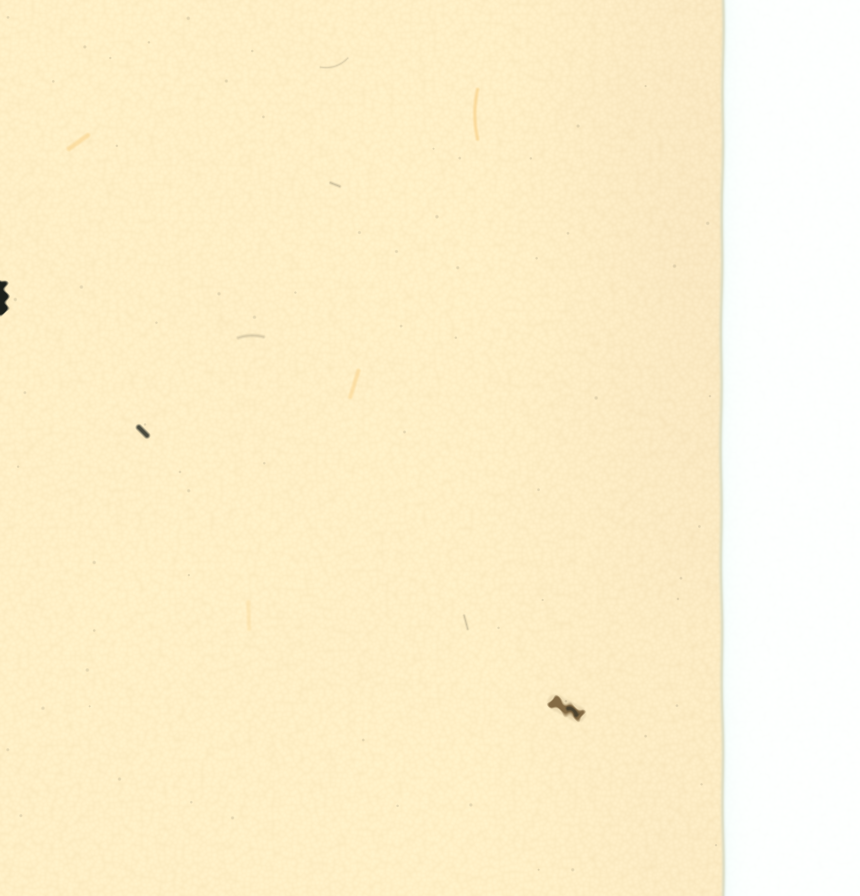
Reproduce this texture procedurally as a WebGL 1 fragment shader.

```glsl
precision highp float;
// Cream paper with fine grain, stray fibres and ink specks, its right edge lying on white.

uniform vec2 u_resolution;

// Lengths are fractions of the canvas height.
const vec3 PAPER = vec3(1.0, 0.938, 0.772);
const vec3 PAPER_AGED = vec3(0.980, 0.908, 0.752);
const vec3 BACKING = vec3(0.993, 1.0, 0.995);
const vec3 EDGE_SHADOW = vec3(0.84, 0.85, 0.76);
const vec3 ORANGE = vec3(0.97, 0.80, 0.50);
const vec3 GREY = vec3(0.62, 0.58, 0.47);
const vec3 BROWN = vec3(0.38, 0.27, 0.12);
const vec3 INK = vec3(0.11, 0.13, 0.11);

const float EDGE_X = 0.806;
const float GRAIN_SCALE = 190.0;
const float GRAIN_AMOUNT = 0.036;
const float SPECK_SCALE = 26.0;

vec2 hash2(vec2 cell) {
  vec3 q = fract(cell.xyx * vec3(0.1031, 0.1030, 0.0973));
  q += dot(q, q.yzx + 33.33);
  return fract((q.xx + q.yz) * q.zy);
}

// Distance to the nearest jittered point
float cellular(vec2 p) {
  vec2 cell = floor(p);
  vec2 local = fract(p);
  float nearest = 2.0;
  for (int y = -1; y <= 1; y++) {
    for (int x = -1; x <= 1; x++) {
      vec2 offset = vec2(float(x), float(y));
      vec2 delta = offset + hash2(cell + offset) - local;
      nearest = min(nearest, dot(delta, delta));
    }
  }
  return sqrt(nearest);
}

// Broad uneven tone from layered sines
float mottle(vec2 p) {
  float sum = 0.0;
  float weight = 0.5;
  for (int i = 0; i < 4; i++) {
    sum += weight * sin(p.x + 1.3 * sin(p.y)) * cos(p.y + 0.7 * sin(p.x));
    p = mat2(1.5, 1.1, -1.1, 1.5) * p + 2.4;
    weight *= 0.6;
  }
  return sum;
}

// Soft stroke from a to b, bowed sideways by bend
float stroke(vec2 p, vec2 a, vec2 b, float width, float bend) {
  vec2 along = b - a;
  float t = clamp(dot(p - a, along) / dot(along, along), 0.0, 1.0);
  vec2 side = normalize(vec2(-along.y, along.x));
  float d = length(p - a - along * t - side * bend * 4.0 * t * (1.0 - t));
  float soft = 0.0012 + 0.7 / u_resolution.y;
  return 1.0 - smoothstep(width - soft, width + soft, d);
}

// Sparse faint dots, one candidate per cell
float specks(vec2 p) {
  vec2 q = p * SPECK_SCALE;
  vec2 cell = floor(q);
  vec2 seed = hash2(cell + 71.0);
  float d = length(fract(q) - 0.2 - 0.6 * hash2(cell + 19.0)) / SPECK_SCALE;
  float radius = 0.0012 + 0.0008 * seed.y;
  return step(0.87, seed.x) * (1.0 - smoothstep(0.3 * radius, 1.5 * radius, d));
}

void main() {
  vec2 p = gl_FragCoord.xy / u_resolution.y;
  float pixel = 1.0 / u_resolution.y;
  float grain = cellular(p * GRAIN_SCALE) - 0.48;
  grain += 0.6 * (cellular(p * GRAIN_SCALE * 0.47 + 8.0) - 0.48);
  float tone = mottle(p * 9.0);

  // Paper body, ageing toward the right edge
  float aged = smoothstep(0.52, 0.80, p.x) * (0.45 + 0.4 * smoothstep(0.0, 0.7, p.y));
  aged += 0.12 + 0.14 * tone;
  vec3 color = mix(PAPER, PAPER_AGED, clamp(aged, 0.0, 1.0));
  color -= GRAIN_AMOUNT * grain * vec3(0.55, 0.75, 1.0);
  color = mix(color, GREY, 0.28 * specks(p));

  // Orange fibres
  float orange = 0.60 * stroke(p, vec2(0.533, 0.900), vec2(0.533, 0.845), 0.0018, -0.003);
  orange = max(orange, 0.50 * stroke(p, vec2(0.077, 0.834), vec2(0.098, 0.849), 0.0025, 0.0));
  orange = max(orange, 0.48 * stroke(p, vec2(0.391, 0.557), vec2(0.400, 0.586), 0.0022, 0.0));
  orange = max(orange, 0.28 * stroke(p, vec2(0.277, 0.328), vec2(0.278, 0.298), 0.0022, 0.0));
  color = mix(color, ORANGE, orange);

  // Grey hairs
  float hair = 0.45 * stroke(p, vec2(0.358, 0.925), vec2(0.388, 0.935), 0.0006, -0.004);
  hair = max(hair, 0.40 * stroke(p, vec2(0.266, 0.623), vec2(0.294, 0.624), 0.0014, 0.002));
  hair = max(hair, 0.60 * stroke(p, vec2(0.518, 0.313), vec2(0.522, 0.298), 0.0007, 0.0));
  hair = max(hair, 0.60 * stroke(p, vec2(0.369, 0.796), vec2(0.379, 0.792), 0.0010, 0.0));
  color = mix(color, GREY, hair);

  // Brown stain, dark chip and ink blot with ragged outlines
  vec2 ragged = p + 0.0022 * vec2(sin(p.y * 420.0), sin(p.x * 390.0 + 1.0));
  float halo = stroke(p, vec2(0.620, 0.216), vec2(0.645, 0.203), 0.009, 0.0);
  color = mix(color, BROWN, 0.10 * halo);
  color = mix(color, BROWN, 0.75 * stroke(ragged, vec2(0.619, 0.216), vec2(0.645, 0.203), 0.0055, 0.0));
  color = mix(color, INK, 0.55 * stroke(ragged, vec2(0.634, 0.209), vec2(0.643, 0.203), 0.0030, 0.0));
  color = mix(color, INK, 0.80 * stroke(p, vec2(0.155, 0.523), vec2(0.164, 0.514), 0.0028, 0.0));
  color = mix(color, INK, stroke(ragged, vec2(-0.002, 0.680), vec2(0.000, 0.658), 0.0085, 0.0));

  // White backing beyond a slightly wavy edge, with a thin shadow
  float edge = EDGE_X + 0.0012 * cos(p.y * 6.3) + 0.0005 * sin(p.y * 47.0);
  float beyond = p.x - edge;
  vec3 backing = BACKING - 0.006 * grain;
  backing -= vec3(0.035, 0.006, 0.012) * exp(-max(beyond, 0.0) / 0.012);
  color = mix(color, backing, smoothstep(-0.7 * pixel, 0.7 * pixel + 0.001, beyond));
  color = mix(color, EDGE_SHADOW, 0.75 * exp(-pow(beyond / 0.0022, 2.0)));

  gl_FragColor = vec4(clamp(color, 0.0, 1.0), 1.0);
}
```
